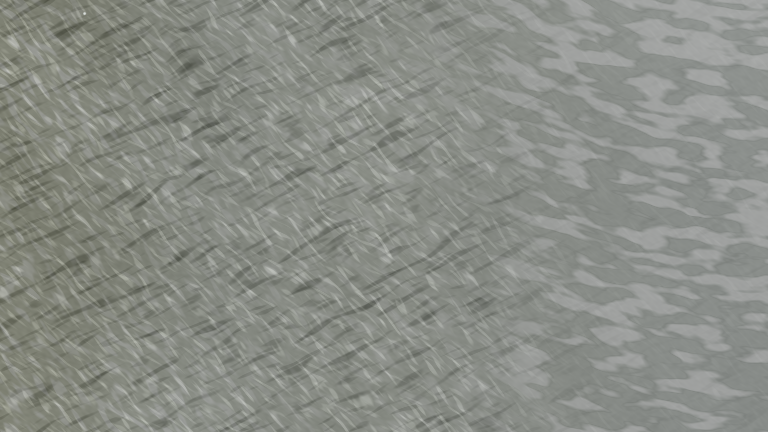
Write a Shadertoy shader that draws this texture.

```glsl
const vec3 OLIVE = vec3(0.488, 0.497, 0.442);
const vec3 GREY_GREEN = vec3(0.518, 0.533, 0.502);
const vec3 SLATE = vec3(0.537, 0.553, 0.54);
const vec3 SKY_SHEEN = vec3(0.645, 0.65, 0.647);
const vec3 GLINT = vec3(0.85, 0.87, 0.86);

vec2 hash22(vec2 p) {
    vec3 q = fract(p.xyx * vec3(0.1031, 0.1030, 0.0973));
    q += dot(q, q.yzx + 33.33);
    return fract((q.xx + q.yz) * q.zy);
}

float cornerSlope(vec2 cell, vec2 offset) {
    return dot(hash22(cell + 200.0) * 2.0 - 1.0, offset);
}

// Gradient noise, roughly -0.7 to 0.7
float noise(vec2 p) {
    vec2 i = floor(p), f = p - i;
    vec2 u = f * f * f * (f * (f * 6.0 - 15.0) + 10.0);
    vec2 e = vec2(1.0, 0.0);
    float low = mix(cornerSlope(i, f), cornerSlope(i + e, f - e), u.x);
    float high = mix(cornerSlope(i + e.yx, f - e.yx), cornerSlope(i + 1.0, f - 1.0), u.x);
    return 1.3 * mix(low, high, u.y);
}

// Noise stretched along a direction; freq = (along, across)
float grain(vec2 p, float angle, vec2 freq) {
    vec2 dir = vec2(cos(angle), sin(angle));
    return noise(vec2(dot(p, dir), dot(p, vec2(-dir.y, dir.x))) * freq);
}

// Straight tapered dashes on the peaks of the stretched noise
float dashes(vec2 p, float angle, vec2 freq) {
    return smoothstep(0.14, 0.48, grain(p, angle, freq));
}

// Broad reflections whose slope flattens towards the right
float swell(vec2 p, vec2 freq) {
    float x = p.x - 1.0;
    vec2 q = vec2(p.x, p.y + 0.5 * x - 0.27 * x * x) * freq;
    return noise(q) + 0.5 * noise(q * 1.7 + 9.0) + 0.2 * noise(q * 3.3 + 4.0);
}

// Rare round sparkles, one candidate per cell
float sparkles(vec2 p, float cells, float rarity) {
    vec2 cell = floor(p * cells);
    vec2 center = 0.3 + 0.4 * hash22(cell + 31.0);
    float d = length(fract(p * cells) - center) / cells;
    return step(rarity, hash22(cell + 77.0).x) * (1.0 - smoothstep(0.001, 0.005, d));
}

void mainImage(out vec4 fragColor, in vec2 fragCoord) {
    vec2 p = fragCoord / iResolution.y;
    vec2 warped = p + 0.008 * vec2(noise(p * 11.0), noise(p * 11.0 + 17.0));

    // Zones: fine chop on the left, broad swell on the right
    float edge = p.x + 0.12 * (p.y - 0.5) + 0.1 * noise(p * 4.0);
    float broad = smoothstep(0.85, 1.4, edge);
    float middle = smoothstep(0.35, 1.0, edge);
    float corner = smoothstep(0.35, 0.9, (p.x - 1.0) * 0.65 + (p.y - 0.5) * 0.8);
    float cloud = grain(p, -1.1, vec2(2.2, 4.5)) + 0.5 * noise(p * 7.0);

    // Body colour
    vec3 color = mix(OLIVE, GREY_GREEN, smoothstep(-0.05, 0.55, p.x + 0.1 * cloud));
    color = mix(color, SLATE, smoothstep(0.8, 1.7, p.x));
    color += 0.035 * cloud * (1.0 - 0.5 * broad) + 0.03 * corner;

    // Pale facets, growing in size from left to right
    float small = smoothstep(-0.02, 0.32, grain(warped, -0.8, vec2(20.0, 68.0)));
    float large = smoothstep(0.0, 0.25, grain(warped, -0.6, vec2(15.0, 44.0)));
    float facets = mix(small, large, middle * 0.75);
    color = mix(color, SKY_SHEEN, facets * (0.42 + 0.3 * cloud) * (1.0 - broad));

    // Broad reflections with soft rims
    float wave = swell(warped, vec2(9.5, 31.0));
    float level = 0.05 - 0.16 * corner - 0.18 * cloud;
    float pools = smoothstep(level - 0.06, level + 0.22, wave);
    float rim = 1.0 - smoothstep(0.0, 0.1, abs(wave - level + 0.08));
    color = mix(color, SKY_SHEEN + 0.02 * corner, broad * pools * 0.8);
    color -= 0.02 * rim * broad;

    // Bright scratches falling right, dark crests rising right
    float chop = 1.0 - 0.85 * broad;
    float scratches = dashes(warped, -0.85, vec2(19.0, 95.0));
    float crossScratches = dashes(warped + 6.0, -0.6, vec2(22.0, 110.0));
    float crests = dashes(warped + 3.0, 0.48, vec2(9.0, 58.0));
    float fineCrests = dashes(warped + 8.0, 0.4, vec2(17.0, 90.0));
    color += chop * (0.1 * scratches + 0.07 * crossScratches);
    color -= chop * (0.1 * crests + 0.065 * fineCrests);

    // Small surface texture and sparkles
    color += 0.03 * grain(p, -0.5, vec2(60.0, 120.0)) * mix(1.0, 0.5, broad);
    color = mix(color, GLINT, sparkles(p, 12.0, 0.985) * (1.0 - broad));

    fragColor = vec4(color, 1.0);
}
```
